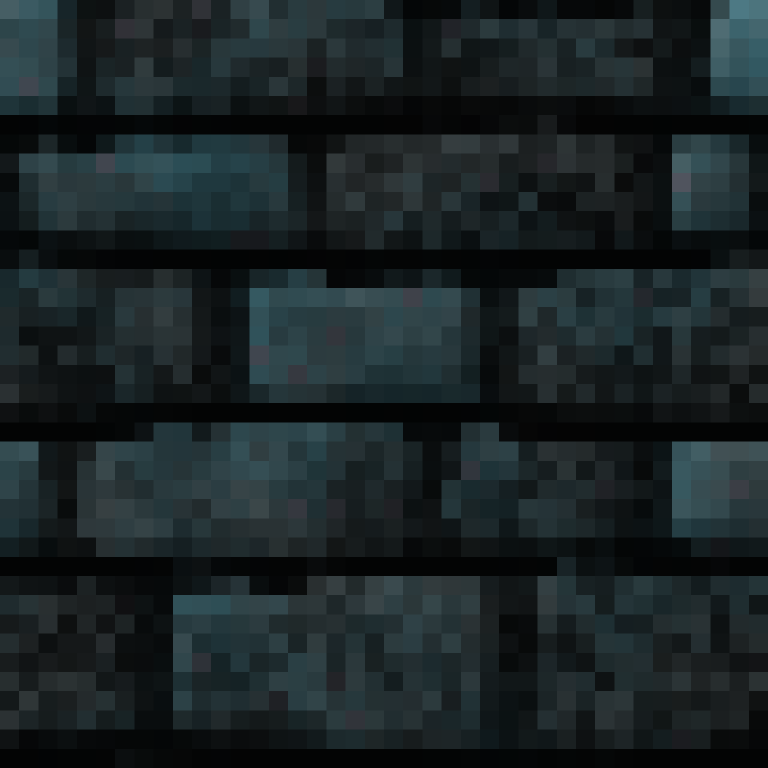
Reproduce this texture procedurally as a WebGL 2 fragment shader.

```glsl
#version 300 es
precision highp float;

uniform vec2 u_resolution;
out vec4 fragColor;

const float GRID = 40.0; // blocks across the canvas

// Left joints of the three stones of each course, bottom course first;
// a joint one full width past the first leaves a course of two stones
const vec3 JOINTS[5] = vec3[5](
    vec3(8.0, 27.0, 48.0), vec3(3.5, 22.5, 33.8), vec3(12.0, 26.0, 52.0),
    vec3(0.4, 16.5, 34.0), vec3(4.5, 22.5, 36.0));
const vec3 TONES[5] = vec3[5](
    vec3(0.49, 0.36, 0.36), vec3(0.54, 0.43, 0.60), vec3(0.66, 0.38, 0.38),
    vec3(0.60, 0.40, 0.64), vec3(0.44, 0.40, 0.76));
const float BEDS[6] = float[6](0.5, 10.5, 18.0, 26.5, 33.5, 40.5);

float hash(vec2 p) {
    vec3 q = fract(p.xyx * vec3(0.1031, 0.1030, 0.0973));
    q += dot(q, q.yzx + 33.33);
    return fract((q.x + q.y) * q.z);
}

float corner(vec2 cell, vec2 offset) {
    float angle = 6.2832 * hash(cell);
    return dot(vec2(cos(angle), sin(angle)), offset);
}

float gradientNoise(vec2 p) {
    vec2 i = floor(p), f = p - i, e = vec2(1.0, 0.0);
    vec2 u = f * f * f * (f * (f * 6.0 - 15.0) + 10.0);
    return mix(mix(corner(i, f), corner(i + e, f - e), u.x),
               mix(corner(i + e.yx, f - e.yx), corner(i + e.xx, f - e.xx), u.x), u.y);
}

// Height of the mortar bed below a course, gently sagging
float bedHeight(int course, float x) {
    return BEDS[course] + 0.45 * sin(x * 6.2832 / GRID + float(course % 5) * 2.4 + 0.4);
}

float roundedBox(vec2 p, vec2 halfSize, float radius) {
    vec2 q = abs(p) - halfSize + radius;
    return length(max(q, 0.0)) + min(max(q.x, q.y), 0.0) - radius;
}

vec3 wall(vec2 block) {
    vec2 p = block + 0.5;

    // Find the course
    if (p.y < bedHeight(0, p.x)) p.y += GRID;
    int course = 0;
    for (int i = 1; i < 5; i++) {
        if (p.y >= bedHeight(i, p.x)) course = i;
    }

    // Find the stone within it, wrapping at the sides
    vec3 joints = JOINTS[course];
    p.x = mod(p.x - joints.x, GRID) + joints.x;
    int stone = p.x < joints.y ? 0 : (p.x < joints.z ? 1 : 2);
    float left = joints[stone];
    float right = stone < 2 ? min(joints[stone + 1], joints.x + GRID) : joints.x + GRID;
    float tone = TONES[course][stone];
    float roughness = 1.0 - smoothstep(0.40, 0.65, tone);

    // Stone outline with chipped edges
    vec2 low = vec2(left + 0.8, bedHeight(course, p.x) + 0.6);
    vec2 high = vec2(right - 0.8, bedHeight(course + 1, p.x) - 0.6);
    float inside = -roundedBox(p - 0.5 * (low + high), 0.5 * (high - low), 1.6);
    inside += 0.7 * gradientNoise(block * 0.37 + 5.0);

    // Mottled face, lit from the upper left
    float speckle = hash(block + 17.0) - 0.5;
    float patches = gradientNoise(block * 0.19 + 31.0);
    vec2 across = clamp((p - low) / (high - low), 0.0, 1.0);
    float face = tone * (1.0 + 0.55 * patches + 0.32 * (across.y - across.x * 0.6 - 0.2));
    face += speckle * mix(0.13, 0.36, roughness);
    float rim = max(1.0 - smoothstep(0.4, 1.6, high.y - p.y),
                    1.0 - smoothstep(0.4, 1.6, p.x - low.x));
    face += 0.17 * rim * (1.0 - roughness);
    face *= mix(0.65, 1.0, smoothstep(0.0, 1.8, min(high.x - p.x, p.y - low.y)));

    // Beds are darkest, upright joints hold some dirt
    float bedDistance = min(high.y - p.y, p.y - low.y);
    float mortar = 0.04 + (0.05 + 0.16 * hash(block + 71.0)) * smoothstep(-0.4, 0.8, bedDistance);
    float light = mix(mortar, max(face, 0.07), smoothstep(-0.25, 0.45, inside));

    // Teal stone with grey and ruddy flecks
    float grey = 0.5 + 0.9 * gradientNoise(block * 0.14 + 53.0);
    grey += 0.35 * (roughness - 0.5) + 0.4 * (hash(block + 113.0) - 0.5);
    vec3 tint = mix(vec3(0.22, 0.39, 0.43), vec3(0.34, 0.39, 0.40), clamp(grey, 0.0, 1.0));
    tint = mix(tint, vec3(0.35, 0.33, 0.38), 0.7 * step(0.975, hash(block + 151.0)));
    return tint * light;
}

void main() {
    // Four samples soften the block edges
    vec3 color = vec3(0.0);
    for (int i = 0; i < 4; i++) {
        vec2 offset = vec2(i & 1, i >> 1) * 0.5 - 0.25;
        color += wall(floor((gl_FragCoord.xy + offset) / u_resolution * GRID));
    }
    fragColor = vec4(color * 0.25, 1.0);
}
```
